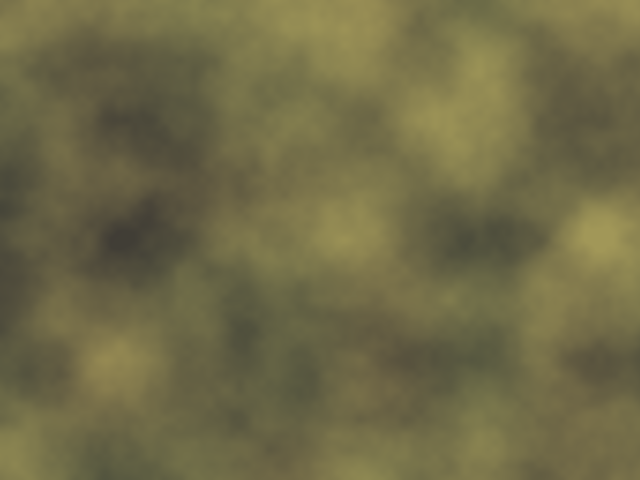
A Shadertoy shader for this texture:

```glsl
#define CLOUD_SCALE 4.0
#define OCTAVES 5
#define GAIN 0.5
#define CONTRAST 1.42
#define BRIGHTNESS 0.526
#define TINT_SCALE 5.0
#define TINT_AMOUNT 0.035
#define SHADOW_COLOR vec3(0.250, 0.248, 0.214)
#define OLIVE_COLOR vec3(0.630, 0.594, 0.345)
#define SEED vec2(17.0, 43.0)

float hash(vec2 cell) {
    vec3 p = fract(cell.xyx * 0.1031);
    p += dot(p, p.yzx + 33.33);
    return fract((p.x + p.y) * p.z);
}

// Smoothly blended random values on a square lattice
float valueNoise(vec2 p) {
    vec2 cell = floor(p);
    vec2 f = fract(p);
    vec2 blend = f * f * (3.0 - 2.0 * f);
    float bottom = mix(hash(cell), hash(cell + vec2(1.0, 0.0)), blend.x);
    float top = mix(hash(cell + vec2(0.0, 1.0)), hash(cell + 1.0), blend.x);
    return mix(bottom, top, blend.y);
}

// Octaves of noise, normalised to 0..1
float cloudNoise(vec2 p) {
    float sum = 0.0;
    float total = 0.0;
    float weight = 1.0;
    for (int i = 0; i < OCTAVES; i++) {
        sum += weight * valueNoise(p);
        total += weight;
        weight *= GAIN;
        p = p * 2.0 + SEED;
    }
    return sum / total;
}

void mainImage(out vec4 fragColor, in vec2 fragCoord) {
    vec2 uv = fragCoord / iResolution.y;

    // Soft light and dark patches
    float cloud = cloudNoise(uv * CLOUD_SCALE + SEED);
    float tone = clamp(BRIGHTNESS + (cloud - 0.5) * CONTRAST, 0.0, 1.0);
    vec3 color = mix(SHADOW_COLOR, OLIVE_COLOR, tone);

    // Faint drift between brown and green
    float tint = valueNoise(uv * TINT_SCALE + SEED.yx) - 0.5;
    color += TINT_AMOUNT * tint * vec3(-0.4, 0.6, 0.2);

    fragColor = vec4(color, 1.0);
}
```
